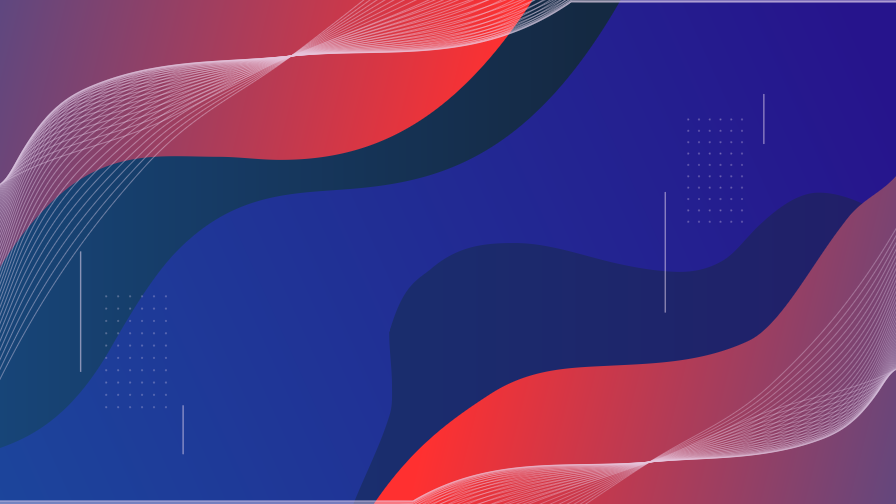
Give the GLSL for this background, as a Shadertoy shader.

```glsl
// Flowing red and navy waves on a blue gradient, with fine line ribbons, dot grids and thin bars.

const vec2 CANVAS = vec2(16.0, 9.0);
const vec3 LINE_TINT = vec3(0.93, 0.86, 0.95);
const int RIBBON_LINES = 40;

// Smooth height curve through five knots, each (x, height, slope).
float curve(float x, vec3 k0, vec3 k1, vec3 k2, vec3 k3, vec3 k4) {
    vec3 a = k0, b = k1;
    if (x > k1.x) { a = k1; b = k2; }
    if (x > k2.x) { a = k2; b = k3; }
    if (x > k3.x) { a = k3; b = k4; }
    float span = b.x - a.x;
    float t = clamp((x - a.x) / span, 0.0, 1.0);
    float u = 1.0 - t;
    return mix(a.y, b.y, t * t * (3.0 - 2.0 * t)) + span * t * u * (a.z * u - b.z * t);
}

// Antialiased coverage of the region where d is negative.
float fill(float d) {
    float slope = length(vec2(dFdx(d), dFdy(d)));
    return clamp(0.5 - d / max(slope, 1e-5), 0.0, 1.0);
}

// Thin stroke that fades rather than vanishing below one pixel.
float stroke(float d, float width, float pixel) {
    float w = max(width, pixel);
    return min(width / pixel, 1.0) * clamp(1.0 - abs(d) / w, 0.0, 1.0);
}

// Twisting ribbon: every line is a blend of three guide curves.
float ribbon(vec2 p, float pixel) {
    float x = p.x;
    float first = curve(x, vec3(-1.0, 5.2, 0.4), vec3(0.0, 5.71, 0.6), vec3(2.7, 6.75, 0.42),
                        vec3(5.2, 8.0, 0.4), vec3(10.5, 10.2, 0.5));
    float ridge = curve(x, vec3(0.0, 4.85, 2.6), vec3(0.42, 5.98, 2.2), vec3(1.67, 7.4, 0.5),
                        vec3(5.2, 8.0, 0.12), vec3(10.2, 9.1, 0.75));
    float last = curve(x, vec3(-1.0, 0.0, 2.3), vec3(0.0, 2.23, 2.0), vec3(2.6, 6.04, 1.1),
                       vec3(5.2, 8.0, 0.75), vec3(10.5, 12.4, 0.9));
    vec3 guide = vec3(first, 2.0 * ridge - 0.5 * (first + last), last);
    vec3 slope = dFdx(guide) / dFdx(x);
    float clear = 1.0;
    for (int i = 0; i < RIBBON_LINES; i++) {
        float s = float(i) / float(RIBBON_LINES - 1);
        vec3 weight = vec3((1.0 - s) * (1.0 - s), 2.0 * s * (1.0 - s), s * s);
        float m = dot(slope, weight);
        float d = (p.y - dot(guide, weight)) * inversesqrt(1.0 + m * m);
        clear *= 1.0 - 0.48 * stroke(d, 0.018, pixel);
    }
    return 1.0 - clear;
}

// Grid of six by ten dots; origin is its lower left dot.
float dotGrid(vec2 p, vec2 origin, vec2 gap, float pixel) {
    vec2 cell = clamp(round((p - origin) / gap), vec2(0.0), vec2(5.0, 9.0));
    return stroke(length(p - origin - cell * gap), 0.028, pixel);
}

// Vertical bar from foot to the given top height.
float bar(vec2 p, vec2 foot, float top, float pixel) {
    float d = length(vec2(p.x - foot.x, p.y - clamp(p.y, foot.y, top)));
    return stroke(d, 0.022, pixel);
}

// Purple to red ramp shared by both waves.
vec3 waveColor(float t) {
    return mix(vec3(0.37, 0.28, 0.50), vec3(1.0, 0.19, 0.19), clamp(t, 0.0, 1.0));
}

void mainImage(out vec4 fragColor, in vec2 fragCoord) {
    vec2 p = fragCoord / iResolution.xy * CANVAS;
    float pixel = CANVAS.y / iResolution.y;

    // Blue ground
    float ground = clamp((p.x + 0.45 * p.y) / 19.0, 0.0, 1.0);
    vec3 color = mix(vec3(0.11, 0.27, 0.61), vec3(0.15, 0.08, 0.55), ground);

    // Upper teal shadow and red wave
    float teal = curve(p.x, vec3(0.0, 1.0, 0.35), vec3(1.98, 2.79, 1.75), vec3(3.125, 4.48, 1.05),
                       vec3(6.25, 5.625, 0.08), vec3(11.25, 9.3, 1.85));
    vec3 tealColor = mix(vec3(0.09, 0.27, 0.47), vec3(0.08, 0.16, 0.26), clamp(p.x / 10.5, 0.0, 1.0));
    color = mix(color, tealColor, fill(teal - p.y));
    float upper = curve(p.x, vec3(0.0, 4.23, 1.6), vec3(1.25, 5.67, 0.75), vec3(3.9, 6.2, 0.0),
                        vec3(5.0, 6.145, 0.0), vec3(9.7, 9.3, 1.65));
    color = mix(color, waveColor((p.x + 0.25 * (9.0 - p.y)) / 9.3), fill(upper - p.y));

    // Lower navy hill: a left flank and a rolling top
    float hillLeft = curve(p.x, vec3(6.95, 3.06, 3.5), vec3(7.71, 4.21, 0.85), vec3(9.2, 4.66, 0.0),
                           vec3(11.04, 4.29, -0.22), vec3(12.08, 4.146, -0.03));
    float hillRight = curve(p.x, vec3(12.08, 4.146, -0.03), vec3(12.92, 4.354, 0.6), vec3(13.54, 4.96, 0.95),
                            vec3(14.62, 5.56, 0.0), vec3(16.0, 5.04, -0.6));
    float flank = curve(p.y, vec3(-0.5, 6.1, 0.4), vec3(0.0, 6.31, 0.4), vec3(1.6, 6.96, 0.3),
                        vec3(2.1, 7.0, 0.0), vec3(3.06, 6.95, 0.0));
    float hill = max(p.y - (p.x < 12.08 ? hillLeft : hillRight), flank - p.x);
    vec3 hillColor = mix(vec3(0.10, 0.18, 0.43), vec3(0.13, 0.12, 0.41), clamp((p.x - 6.5) / 9.0, 0.0, 1.0));
    color = mix(color, hillColor, fill(hill));

    // Lower red wave
    float lower = curve(p.x, vec3(6.45, -0.35, 1.65), vec3(8.75, 1.96, 0.65), vec3(10.9, 2.47, 0.05),
                        vec3(13.33, 2.896, 0.45), vec3(16.0, 5.854, 1.1));
    lower += 0.33 * smoothstep(13.4, 15.0, p.x) * (1.0 - smoothstep(15.1, 16.0, p.x));
    color = mix(color, waveColor((16.3 - p.x + 0.25 * p.y) / 9.0), fill(p.y - lower));

    // Line ribbons, the second turned half round and reduced
    vec2 turned = vec2(5.2, 8.0) + (vec2(11.6, 0.75) - p) / vec2(0.845, 0.72);
    float lines = max(ribbon(p, pixel), ribbon(turned, pixel * 1.28));
    color = mix(color, LINE_TINT, 0.85 * lines);

    // Dot grids and bars
    float dots = dotGrid(p, vec2(1.896, 1.729), vec2(0.2135, 0.22), pixel)
               + dotGrid(p, vec2(12.29, 5.04), vec2(0.192, 0.203), pixel);
    float bars = bar(p, vec2(1.44, 2.37), 4.5, pixel) + bar(p, vec2(3.27, 0.9), 1.75, pixel)
               + bar(p, vec2(11.88, 3.43), 5.56, pixel) + bar(p, vec2(13.64, 6.44), 7.31, pixel);
    color = mix(color, LINE_TINT, min(0.4 * dots + 0.6 * bars, 1.0));
    fragColor = vec4(color, 1.0);
}
```
